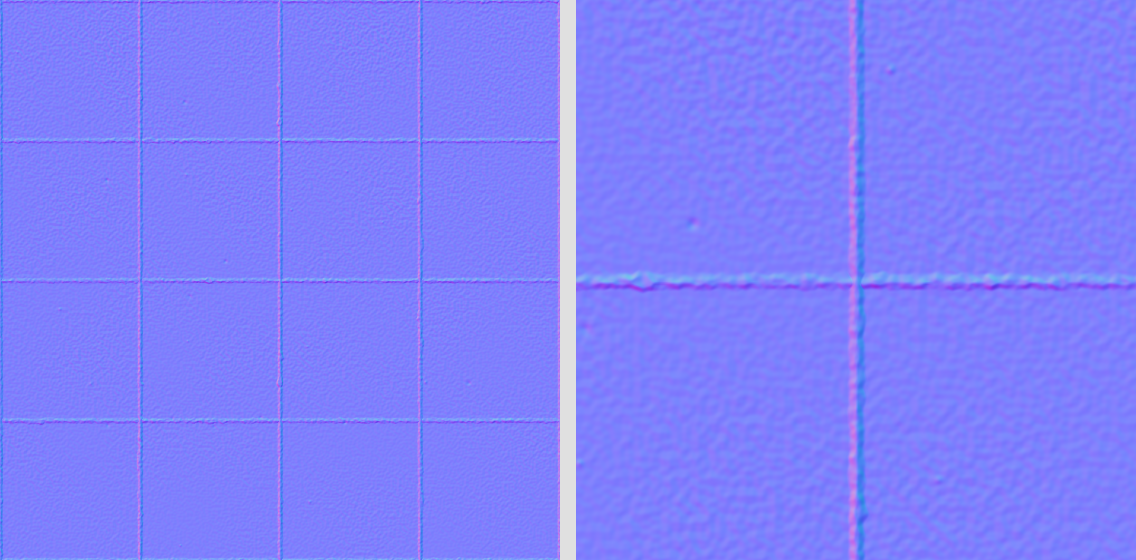
Left: the whole. Right: its middle third, enlarged.
This texture map is drawn by a WebGL 1 fragment shader. Its source:

```glsl
precision highp float;
// Tangent-space normal map of a 4 by 4 grid of rough plaster tiles with thin worn grooves.

uniform vec2 u_resolution;

vec2 hash2(vec2 p) {
  vec3 q = fract(vec3(p.xyx) * vec3(0.1031, 0.1030, 0.0973));
  q += dot(q, q.yzx + 33.33);
  return fract((q.xx + q.yz) * q.zy);
}

// Unit gradient direction on a lattice that wraps after "period" cells
vec2 latticeGradient(vec2 cell, vec2 period) {
  float angle = 6.2832 * hash2(mod(cell, period) + period * 0.37).x;
  return vec2(cos(angle), sin(angle));
}

// Gradient noise that tiles over the unit square
float noise(vec2 uv, vec2 period) {
  vec2 p = uv * period;
  vec2 i = floor(p);
  vec2 f = p - i;
  vec2 u = f * f * f * (f * (f * 6.0 - 15.0) + 10.0);
  float a = dot(latticeGradient(i, period), f);
  float b = dot(latticeGradient(i + vec2(1, 0), period), f - vec2(1, 0));
  float c = dot(latticeGradient(i + vec2(0, 1), period), f - vec2(0, 1));
  float d = dot(latticeGradient(i + vec2(1, 1), period), f - vec2(1, 1));
  return mix(mix(a, b, u.x), mix(c, d, u.x), u.y);
}

// Sparse small pits and raised crumbs
float blemishes(vec2 uv) {
  vec2 cell = mod(floor(uv * 14.0), 14.0);
  vec2 centre = 0.25 + 0.5 * hash2(cell + 51.0);
  vec2 kind = hash2(cell + 7.0);
  float radius = mix(0.0015, 0.0035, kind.y);
  vec2 offset = (fract(uv * 14.0) - centre) / 14.0 / radius;
  float side = kind.y > 0.6 ? 1.0 : -1.0;
  return step(0.84, kind.x) * side * 0.25 * radius * exp(-dot(offset, offset));
}

// Plaster grain, with smoother and rougher patches
float plaster(vec2 uv) {
  float rough = 0.95 + 0.7 * noise(uv, vec2(7.0)) + 0.4 * (uv.y - 0.5);
  float grain = 0.00036 * noise(uv, vec2(176.0, 187.0))
              + 0.00022 * noise(uv, vec2(103.0, 94.0));
  return grain * rough;
}

// Depth below the tile faces, with ragged edges and chips
float grooves(vec2 uv) {
  vec2 toLine = (fract((uv + vec2(-0.0005, 0.0018)) * 4.0 + 0.5) - 0.5) / 4.0;
  float ragged = noise(uv, vec2(97.0, 89.0)) + 0.8 * noise(uv, vec2(211.0, 199.0));
  float chip = 0.0025 * smoothstep(0.3, 0.6, noise(uv, vec2(47.0, 43.0)));
  vec2 d = abs(toLine) + vec2(0.0012, 0.0016) * ragged - chip;
  float upright = 1.0 - smoothstep(0.0, 0.0052, d.x);
  float level = 1.0 - smoothstep(0.0, toLine.y > 0.0 ? 0.0062 : 0.0046, d.y);
  float wear = 1.0 + 0.4 * noise(uv, vec2(13.0));
  float crumbs = noise(uv, vec2(130.0, 150.0));
  return wear * max(0.0018 * upright * (1.0 + 0.4 * crumbs),
                    0.0011 * level * (1.0 + 0.9 * crumbs));
}

float surfaceHeight(vec2 uv) {
  return plaster(uv) + blemishes(uv) - grooves(uv);
}

void main() {
  vec2 uv = gl_FragCoord.xy / u_resolution;

  // Central differences of the height give the slope
  vec2 e = vec2(0.0009, 0.0);
  vec2 slope = vec2(surfaceHeight(uv + e.xy) - surfaceHeight(uv - e.xy),
                    surfaceHeight(uv + e.yx) - surfaceHeight(uv - e.yx)) / (2.0 * e.x);

  // Green points down the canvas
  vec3 normal = normalize(vec3(-slope.x, slope.y, 1.0));
  gl_FragColor = vec4(normal * 0.5 + vec3(0.497, 0.499, 0.492), 1.0);
}
```
